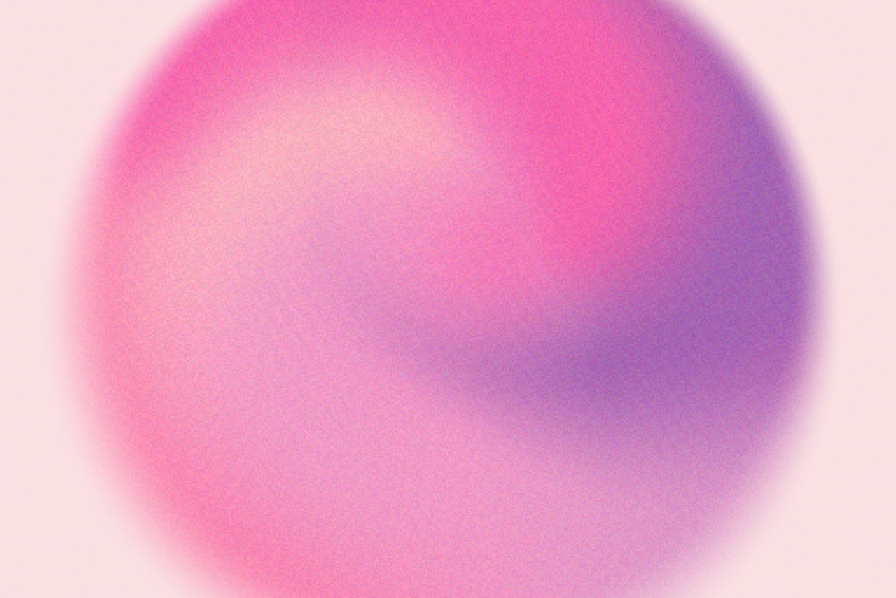
This background is drawn by a Shadertoy shader. Its source:

```glsl
#define DISC_CENTER vec2(0.0, 0.01)
#define DISC_RADIUS 0.617
#define RIM_SHARP 0.035
#define RIM_SOFT 0.082
#define GRAIN_CELLS 342.0
#define GRAIN_DISC 0.075
#define GRAIN_PAPER 0.012

const vec3 PAPER  = vec3(0.98, 0.88, 0.89);
const vec3 ORCHID = vec3(0.94, 0.60, 0.78);
const vec3 LILAC  = vec3(0.86, 0.58, 0.78);
const vec3 CORAL  = vec3(0.98, 0.51, 0.68);
const vec3 PEACH  = vec3(0.98, 0.69, 0.75);
const vec3 HOT    = vec3(0.96, 0.40, 0.68);
const vec3 VIOLET = vec3(0.65, 0.39, 0.70);

float hash(vec2 p) {
    return fract(sin(dot(p, vec2(12.9898, 78.233))) * 43758.5453);
}

// 0 inside a soft circle, 1 outside it
float outside(vec2 p, vec2 center, float radius, float softness) {
    return smoothstep(radius - softness, radius + softness, length(p - center));
}

float bell(float x, float width) {
    return exp(-x * x / (width * width));
}

vec3 swirl(vec2 p) {
    // Orchid body, cooler towards the right
    vec3 col = mix(ORCHID, LILAC, smoothstep(0.0, 0.5, p.x));

    // Coral along the lower left rim
    float coral = smoothstep(0.32, 0.62, length(p - DISC_CENTER));
    coral *= 1.0 - smoothstep(-0.3, 0.25, p.x);
    col = mix(col, CORAL, coral);

    // Peach arc curling over the left side
    float peach = bell(length(p - vec2(-0.086, -0.066)) - 0.365, 0.13);
    peach *= smoothstep(-0.42, 0.28, p.y) * (1.0 - smoothstep(-0.06, 0.12, p.x));
    col = mix(col, PEACH, peach);

    // Hot pink sweep across the top, hooking into the middle
    float hot = outside(p, vec2(-0.184, 0.11), 0.3, 0.12);
    hot *= smoothstep(-0.06, 0.18, p.y + 0.3 * p.x);
    float hook = 0.6 * bell(length(p - vec2(0.11, 0.07)), 0.17);
    col = mix(col, HOT, max(hot, hook));

    // Violet crescent between two circles, tapering to the left
    float right = smoothstep(-0.1, 0.4, p.x);
    float violet = outside(p, vec2(0.07, 0.285), 0.33, mix(0.1, 0.14, right));
    violet *= 1.0 - outside(p, vec2(0.305, 0.49), 0.713, mix(0.07, 0.16, right));
    violet *= clamp((p.x + 0.26) / 0.52, 0.0, 1.0);
    return mix(col, VIOLET, violet);
}

void mainImage(out vec4 fragColor, in vec2 fragCoord) {
    vec2 p = (fragCoord - 0.5 * iResolution.xy) / iResolution.y;

    // Disc whose rim is crisper towards the top
    vec2 offset = p - DISC_CENTER;
    float dist = length(offset);
    float facing = dot(offset / max(dist, 0.001), vec2(0.25, 0.97));
    float rim = mix(RIM_SOFT, RIM_SHARP, smoothstep(-0.8, 0.7, facing));
    float disc = 1.0 - smoothstep(DISC_RADIUS - rim, DISC_RADIUS + rim, dist);
    vec3 col = mix(PAPER, swirl(p), disc);

    // Coloured grain, stronger on the disc
    vec2 cell = floor(fragCoord / iResolution.y * GRAIN_CELLS);
    vec3 grain = vec3(hash(cell), hash(cell + 17.3), hash(cell + 41.7)) - 0.5;
    col += grain * mix(GRAIN_PAPER, GRAIN_DISC, disc);

    fragColor = vec4(clamp(col, 0.0, 1.0), 1.0);
}
```
